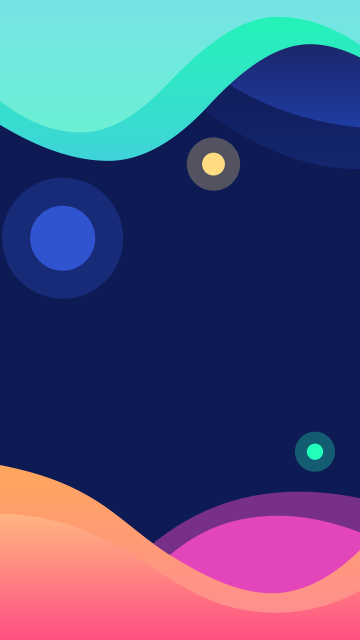
This background is drawn by a WebGL 1 fragment shader. Its source:

```glsl
precision highp float;
// Flat layered night scene: teal waves hang from the top, coral waves rise
// from the bottom, with blue and magenta hills and haloed orbs between them.
// Every wave edge is a chain of cubic Hermite spans, filled with a gradient.

uniform vec2 u_resolution;

#define ASPECT (16.0 / 9.0)
#define HALO_ALPHA 0.29
#define HILL_ALPHA 0.5
#define NIGHT vec3(0.051, 0.102, 0.330)
#define MAGENTA vec3(0.89, 0.27, 0.73)
#define YELLOW vec3(1.0, 0.86, 0.51)
#define BLUE vec3(0.19, 0.33, 0.81)
#define MINT vec3(0.13, 1.0, 0.73)

// Soft coverage, one pixel wide, of the side where d is positive.
float cover(float d) {
  return clamp(0.5 + d * u_resolution.x, 0.0, 1.0);
}

// Vertical gradient between two heights.
vec3 ramp(float y, float low, float high, vec3 lowColor, vec3 highColor) {
  return mix(lowColor, highColor, clamp((y - low) / (high - low), 0.0, 1.0));
}

// Hermite span; each knot holds x, height and slope.
float span(float x, vec3 a, vec3 b) {
  float w = b.x - a.x;
  float t = clamp((x - a.x) / w, 0.0, 1.0);
  float s = 1.0 - t;
  return s * s * ((1.0 + 2.0 * t) * a.y + t * w * a.z)
       + t * t * ((1.0 + 2.0 * s) * b.y - s * w * b.z);
}

float hill(float x, vec3 a, vec3 b, vec3 c) {
  return x < b.x ? span(x, a, b) : span(x, b, c);
}

float wave(float x, vec3 a, vec3 b, vec3 c, vec3 d, vec3 e) {
  return x < c.x ? hill(x, a, b, c) : hill(x, c, d, e);
}

// Solid disc inside a translucent halo.
vec3 orb(vec3 base, vec2 p, vec2 center, float core, float halo, vec3 color) {
  float d = length(p - center);
  base = mix(base, color, HALO_ALPHA * cover(halo - d));
  return mix(base, color, cover(core - d));
}

void main() {
  vec2 p = gl_FragCoord.xy / u_resolution * vec2(1.0, ASPECT);
  float x = p.x;
  float y = p.y;
  vec3 color = NIGHT;

  // Blue slopes under the upper wave
  float farSlope = span(x, vec3(0.567, 1.472, -0.75), vec3(1.0, 1.308, 0.0));
  float nearSlope = span(x, vec3(0.632, 1.546, -0.62), vec3(1.0, 1.424, -0.1));
  vec3 farBlue = ramp(y, 1.308, 1.54, vec3(0.078, 0.150, 0.435), vec3(0.066, 0.115, 0.365));
  vec3 nearBlue = ramp(y, 1.424, 1.655, vec3(0.12, 0.24, 0.64), vec3(0.11, 0.15, 0.42));
  color = mix(color, farBlue, cover(y - farSlope));
  color = mix(color, nearBlue, cover(y - nearSlope));

  // Teal waves at the top
  float tealEdge = wave(x, vec3(0.0, 1.431, -0.6), vec3(0.301, 1.331, 0.0),
    vec3(0.579, 1.484, 1.08), vec3(0.861, 1.655, 0.0), vec3(1.0, 1.618, -0.5));
  float aquaEdge = wave(x, vec3(0.0, 1.498, -0.8), vec3(0.225, 1.410, 0.0),
    vec3(0.463, 1.542, 1.06), vec3(0.771, 1.731, 0.0), vec3(1.0, 1.653, -0.68));
  vec3 teal = ramp(y, 1.331, 1.731, vec3(0.25, 0.83, 0.85), vec3(0.14, 0.95, 0.72));
  vec3 aqua = ramp(y, 1.410, 1.778, vec3(0.42, 0.94, 0.83), vec3(0.46, 0.89, 0.90));
  color = mix(color, teal, cover(y - tealEdge));
  color = mix(color, aqua, cover(y - aquaEdge));

  // Floating orbs
  color = orb(color, p, vec2(0.593, 1.322), 0.0317, 0.074, YELLOW);
  color = orb(color, p, vec2(0.174, 1.116), 0.0903, 0.168, BLUE);
  color = orb(color, p, vec2(0.875, 0.523), 0.0225, 0.0556, MINT);

  // Magenta hills behind the lower wave
  float backHill = hill(x, vec3(0.426, 0.269, 0.8), vec3(0.833, 0.412, 0.0),
    vec3(1.0, 0.394, -0.2));
  float frontHill = hill(x, vec3(0.472, 0.236, 0.85), vec3(0.775, 0.345, 0.0),
    vec3(1.0, 0.299, -0.38));
  color = mix(color, MAGENTA, HILL_ALPHA * cover(backHill - y));
  color = mix(color, MAGENTA, cover(frontHill - y));

  // Coral waves at the bottom
  float orangeEdge = wave(x, vec3(0.0, 0.486, -0.2), vec3(0.278, 0.380, -0.66),
    vec3(0.472, 0.236, -0.62), vec3(0.755, 0.130, 0.0), vec3(1.0, 0.25, 0.98));
  float coralEdge = wave(x, vec3(0.0, 0.350, 0.0), vec3(0.347, 0.248, -0.6),
    vec3(0.579, 0.113, -0.42), vec3(0.764, 0.076, 0.0), vec3(1.0, 0.137, 0.55));
  vec3 orange = ramp(y, 0.076, 0.486, vec3(1.0, 0.56, 0.56), vec3(1.0, 0.65, 0.36));
  vec3 coral = ramp(y, 0.0, 0.350, vec3(1.0, 0.31, 0.51), vec3(1.0, 0.71, 0.51));
  color = mix(color, orange, cover(orangeEdge - y));
  color = mix(color, coral, cover(coralEdge - y));

  gl_FragColor = vec4(color, 1.0);
}
```
